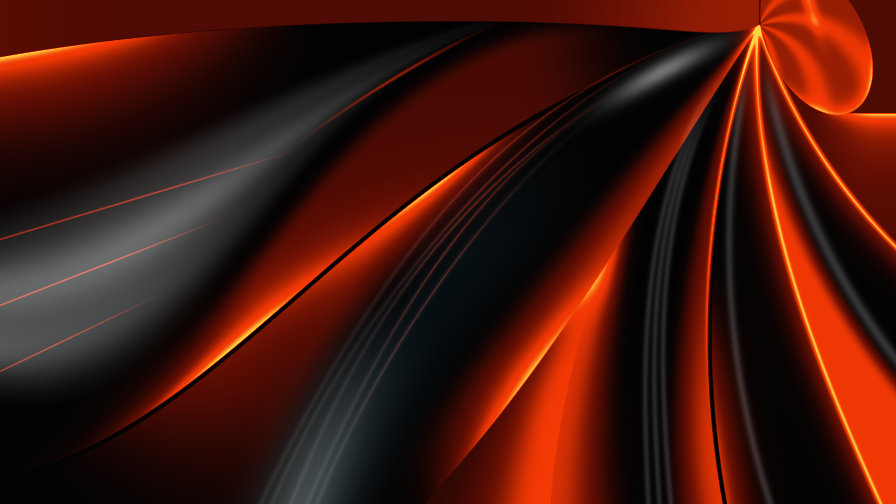
Reproduce this background procedurally as a Shadertoy shader.

```glsl
// Glossy black, steel and molten folds sweeping out of one focus at the upper right.
// Each crease is a cubic of angle over radius; bands follow the signed distance
// to a crease and add up to a heat value and a steel value.

const vec2 FOCUS = vec2(1.505, 0.949);
const vec2 PETAL_CENTER = vec2(1.62, 0.919);
const vec2 PETAL_AXIS = vec2(0.45, -0.893);
const vec2 PETAL_SIZE = vec2(0.157, 0.097);
const float HAIR = 0.002;

// Creases: degrees from left (0) through down (90), cubic in radius
const vec4 CANOPY = vec4(-1.5, 0, 1.7, 0);
const vec4 SHEET_TOP = vec4(-18.2, 36.6, -10.5, 0);
const vec4 SHEET_LOW = vec4(-18.9, 22.6, 36.5, -20.1);
const vec4 LONG_RIDGE = vec4(13.9, 14.7, 5.9, -5);
const vec4 FIBRES = vec4(15, 29, -4.5, 0);
const vec4 GLINT = vec4(22.5, 14, 0, 0);
const vec4 FLAME = vec4(56.5, 4.5, -5, 0);
const vec4 FAN = vec4(46.8, 19, 0, 0);
const vec4 DARK_PIPE = vec4(48.4, 45.4, -15, 0);
const vec4 STRIP = vec4(71, 15.5, 0, 0);
const vec4 STRIP_PIPE = vec4(74.6, 17.7, 0, 0);
const vec4 RIBBON = vec4(86.5, 26, -8, 0);
const vec4 RIBBON_PIPE = vec4(97, 21.5, 0, 0);
const vec4 LAST = vec4(108.5, 26, 0, 0);

const vec3 BLACK = vec3(0.012, 0.009, 0.01);
const vec3 EMBER = vec3(0.37, 0.05, 0.01);
const vec3 ORANGE = vec3(0.95, 0.22, 0.015);
const vec3 YELLOW = vec3(1, 0.82, 0.25);
const vec3 STEEL = vec3(0.95, 0.98, 0.98);
const vec3 DEEP_BLUE = vec3(0.015, 0.045, 0.06);

float r, angle; // polar position around the focus

float arc(vec4 c) { return c.x + r * (c.y + r * (c.z + r * c.w)); }
// Signed distance to a crease, positive clockwise-down
float dist(vec4 c) { return radians(angle - arc(c)) * r; }
float rise(vec4 c, float w) { return smoothstep(-w, 0.0, angle - arc(c)); }
float ramp(float a, float b) { return smoothstep(a, b, r); }
float side(float d) { return smoothstep(-0.002, 0.002, d); }
float glow(float d, float w) { return side(d) * exp(-max(d, 0.0) / w); }
float bump(float x, float center, float w) {
 float t = (x - center) / w;
 return exp(-t * t);
}
vec3 heatColor(float h) {
 vec3 c = mix(BLACK, EMBER, smoothstep(0.0, 0.36, h));
 c = mix(c, ORANGE, smoothstep(0.28, 0.72, h));
 return mix(c, YELLOW, smoothstep(0.72, 1.15, h));
}

void mainImage(out vec4 fragColor, in vec2 fragCoord) {
 vec2 p = fragCoord / iResolution.y, q = FOCUS - p;
 r = length(q);
 angle = degrees(atan(q.y, q.x + 1e-5));
 if (angle < -90.0) angle += 360.0;
 float heat = 0.0, steel = 0.0;

 // Lit underside of the canopy
 float d = dist(CANOPY) - 0.44 * r * exp(-r / 0.1);
 float below = side(d);
 heat += glow(d, 0.12) * ramp(0.8, 1.45) * 0.7 + glow(d, 0.014) * ramp(1.1, 1.5) * 0.5;

 // Steel sheet with copper hairs
 float top = arc(SHEET_TOP);
 float t = clamp((angle - top) / max(arc(SHEET_LOW) - top, 0.6), 0.0, 1.0);
 float grain = 0.85 + 0.12 * sin(t * 17.0 + r * 5.0);
 steel += pow(max(sin(3.14159 * t), 0.0), 1.5) * grain * 0.45 * ramp(0.4, 1.4);
 for (float k = 0.0; k < 3.0; k++) {
  d = p.y - 0.525 + 0.131 * k - p.x * (0.3 + 0.09 * k);
  heat += bump(d, 0.0, HAIR) * 0.4 * smoothstep(0.66 - 0.14 * k, 0.3 - 0.1 * k, p.x);
 }
 t = p.x - 0.648;
 d = p.y - 0.757 - 0.7 * t + 0.35 * t * t;
 heat += bump(d, 0.0, 0.004) * 0.45 * bump(t, 0.14, 0.14);

 // Long ridge: lit above when far, below when near
 float fibre = dist(FIBRES);
 d = dist(LONG_RIDGE);
 heat += smoothstep(0.0, 0.07, dist(SHEET_LOW)) * side(-d) * 0.24 * ramp(0.15, 0.5) * (1.0 - ramp(1.1, 1.4));
 heat += glow(-d, 0.05) * bump(r, 1.18, 0.32) * 0.55 + glow(-d, 0.013) * bump(r, 1.25, 0.17) * 0.6;
 d -= 0.008;
 heat += glow(d, 0.25) * smoothstep(0.0, 0.12, -fibre) * ramp(0.4, 0.8) * (1.0 - ramp(1.2, 1.75)) * 0.34;
 heat += glow(d, 0.05) * bump(r, 0.78, 0.25) * 0.45 + glow(d, 0.012) * bump(r, 0.69, 0.12) * 0.55;

 // Fibres, blue hollow and pale glint
 for (float k = -2.0; k < 3.0; k++) {
  d = fibre - k * 0.017 * (0.4 + r) - 0.006 * sin(r * 5.0 + k * 2.0);
  heat += bump(d, 0.0, HAIR) * 0.24 * bump(r, 0.65 + 0.1 * k, 0.3);
  steel += bump(d, 0.0, 0.005) * 0.06 * ramp(0.2, 0.9);
 }
 steel += bump(fibre, 0.02, 0.08) * ramp(0.85, 1.35) * 0.26;
 steel += bump(dist(GLINT), 0.0, 0.02) * bump(r, 0.21, 0.11) * 0.45;
 float hollow = bump(fibre, 0.07, 0.08) * ramp(0.35, 0.75);

 // Flame ridge and the fan opening on its right
 d = dist(FLAME);
 heat += rise(FLAME, max(18.0 - 9.0 * r, 4.0)) * side(-d) * 0.48 * (1.0 - ramp(0.8, 1.25));
 heat += glow(-d, 0.02) * bump(r, 0.83, 0.2) * 0.65 + glow(d, 0.016) * bump(r, 0.6, 0.1) * 0.5;
 float fan = dist(FAN);
 heat += side(d) * ramp(0.42, 0.62) * bump(fan, 0.0, 0.025 + 0.17 * max(r - 0.5, 0.0)) * 0.6;
 heat += side(d) * side(-fan) * ramp(0.6, 0.9) * 0.15;

 // Dark pipes and glowing strip
 d = dist(DARK_PIPE);
 for (float k = -1.0; k < 2.0; k++) steel += bump(d, k * 0.018 * (0.3 + r), 0.006) * 0.15 * ramp(0.1, 0.35);
 d = dist(STRIP);
 heat += rise(STRIP, 8.0) * side(-d) * (0.36 + 0.26 * ramp(0.4, 0.9));
 heat += bump(d, 0.0, 0.004) * 0.6 * (1.0 - ramp(0.35, 0.85));
 heat += glow(d - 0.008, 0.04) * ramp(0.4, 0.9) * 0.6;
 steel += bump(dist(STRIP_PIPE), 0.0, 0.008) * 0.17 * ramp(0.05, 0.2);

 // Wide ribbon, last ridge and bright shelf
 d = dist(RIBBON);
 float pipe = dist(RIBBON_PIPE);
 heat += glow(-d, 0.03) * 0.5 + bump(d, 0.0, 0.005) * 0.45;
 heat += side(d) * smoothstep(0.0, 0.06, -pipe) * 0.68;
 steel += bump(pipe, 0.0, 0.011) * 0.2 * ramp(0.05, 0.2);
 d = dist(LAST);
 heat += glow(-d, 0.03) * 0.5 + bump(d, 0.0, 0.005) * 0.6 + side(d) * 0.26;
 d = 0.775 - p.y;
 heat += smoothstep(1.6, 1.74, p.x) * (glow(d, 0.08) * 0.35 + glow(d, 0.012) * 0.55);

 // Canopy, then the curled petal on top
 heat = mix(0.46 - 0.2 * ramp(0.05, 0.5) + 0.06 * ramp(1.2, 1.7), heat, below);
 vec2 u = p - PETAL_CENTER, axis = PETAL_AXIS;
 u = vec2(dot(u, axis), dot(u, vec2(-axis.y, axis.x))) / PETAL_SIZE;
 float rim = 1.0 - length(u), swirl = 0.5 + 0.5 * sin(angle * 0.16 + r * 32.0);
 float petal = 0.46 + 0.2 * swirl * swirl + 0.5 * exp(-abs(rim) * 12.0) * smoothstep(0.1, 0.9, u.x);
 petal += bump(u.y + 0.25 * u.x, 0.1, 0.12) * bump(u.x, -0.5, 0.4) * 0.4;
 float cover = smoothstep(-0.015, 0.015, rim);
 heat = mix(heat, petal, cover);
 steel *= below * (1.0 - cover);

 vec3 color = heatColor(heat) + STEEL * steel + DEEP_BLUE * hollow * below;
 fragColor = vec4(min(color, 1.0), 1.0);
}
```
